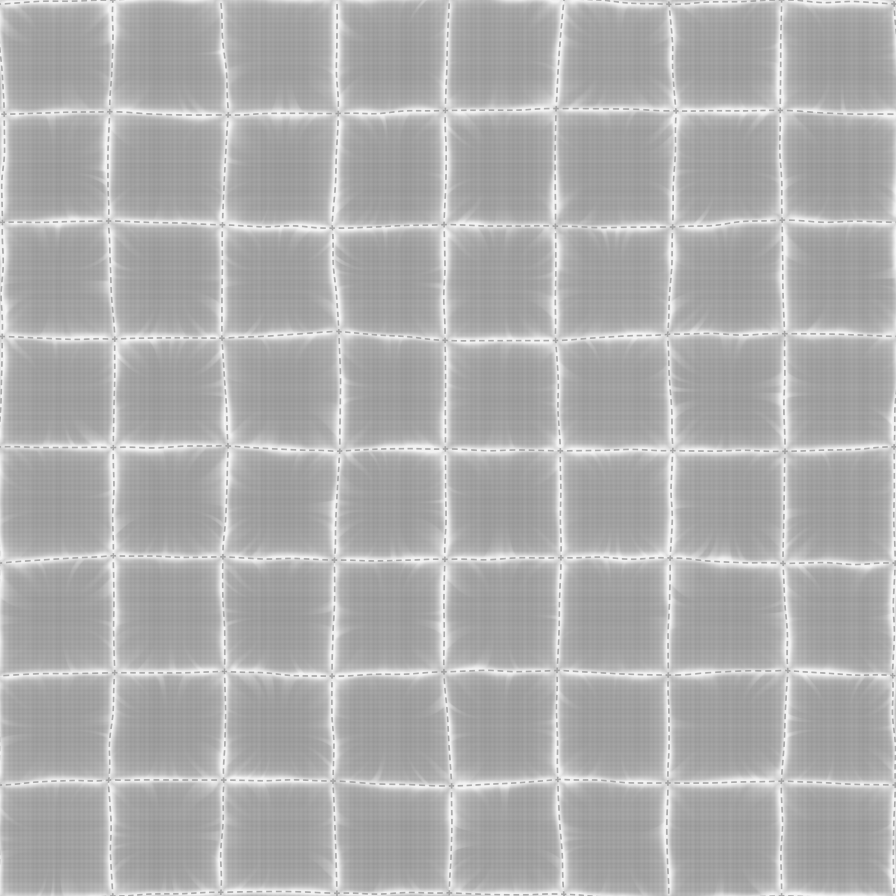
Write a three.js fragment shader that draws this texture map.

```glsl
varying vec2 vUv;

const float CELLS = 8.0;           // quilt squares across and up
const float THREADS = 24.0;        // weave threads per square
const float STITCHES = 12.0;       // stitches per square side
const float JITTER = 0.042;        // corner shift, in squares
const float WOBBLE = 0.014;        // bend of a seam between corners
const float CORE_WIDTH = 0.034;
const float CORE_LIGHT = 0.20;
const float HALO_WIDTH = 0.074;
const float HALO_LIGHT = 0.145;
const float CREASE_REACH = 0.10;
const float CREASE_LIGHT = 0.17;
const float STITCH_HALF_WIDTH = 0.002;
const float STITCH_SOFT = 0.011;
const float STITCH_STRENGTH = 0.75;
const float WEAVE_DEPTH = 0.015;
const float THREAD_VARIATION = 0.016;
const float FABRIC = 0.618;
const float STITCH_GREY = 0.57;
const float TAU = 6.2831853;

float hash(vec2 p) {
  vec3 q = fract(p.xyx * vec3(0.1031, 0.1030, 0.0973));
  q += dot(q, q.yzx + 33.33);
  return fract((q.x + q.y) * q.z);
}

// Value noise that wraps after a whole number of lattice steps
float noise(vec2 p, vec2 period, float seed) {
  vec2 i = floor(p), f = fract(p);
  f = f * f * (3.0 - 2.0 * f);
  vec2 a = mod(i, period) + seed;
  vec2 b = mod(i + 1.0, period) + seed;
  return mix(mix(hash(a), hash(vec2(b.x, a.y)), f.x),
             mix(hash(vec2(a.x, b.y)), hash(b), f.x), f.y);
}

// Noise along one seam, with detail lattice steps per square
float seamNoise(float along, float detail, float row, float seed) {
  return noise(vec2(along * detail, row), vec2(CELLS * detail, CELLS * 2.0), seed);
}

// Shift of a seam crossing, as (across, along) the current seam
vec2 cornerShift(vec2 id, bool flip) {
  vec2 k = mod(flip ? id.yx : id, CELLS);
  vec2 shift = (vec2(hash(k + 3.0), hash(k + 41.0)) - 0.5) * 2.0 * JITTER;
  return flip ? shift.yx : shift;
}

// Nearest seam running along p.y: x core, y halo and creases, z stitch
vec3 seam(vec2 p, bool flip) {
  float seed = flip ? 211.0 : 67.0;
  float line = floor(p.x + 0.5);
  float row = floor(p.y), f = fract(p.y);
  vec2 shift = mix(cornerShift(vec2(line, row), flip),
                   cornerShift(vec2(line, row + 1.0), flip), f);
  float s = p.y - shift.y;
  float bend = (seamNoise(s, 3.0, line, seed) - 0.5) * 2.0 * WOBBLE * sin(0.5 * TAU * f);
  float d = p.x - line - shift.x - bend;
  float dist = abs(d);
  float side = line * 2.0 + step(0.0, d);
  float cornerDist = abs(fract(s + 0.5) - 0.5);

  // Puffed ridge, uneven in strength and width on each side
  float swell = seamNoise(s, 4.0, side, seed + 19.0);
  float ripple = seamNoise(s, 16.0, line, seed + 31.0);
  float width = CORE_WIDTH * mix(0.6, 1.4, swell);
  float pinch = mix(0.3, 1.0, smoothstep(0.0, 0.12, cornerDist));
  float core = exp(-dist * dist / (width * width));
  core *= CORE_LIGHT * pinch * (0.75 + 0.3 * swell + 0.25 * ripple);
  float halo = HALO_LIGHT * exp(-dist / HALO_WIDTH) * mix(0.75, 1.25, swell);
  halo *= mix(0.65, 1.0, smoothstep(0.0, 0.1, cornerDist));

  // Puckers fan away from the crossings
  float fan = s - 0.9 * sin(TAU * s) * dist;
  float crease = smoothstep(0.5, 0.95, seamNoise(fan, 15.0, side, seed + 53.0));
  crease *= seamNoise(s, 4.0, side, seed + 83.0) * smoothstep(0.0, 0.05, dist);
  crease *= CREASE_LIGHT * exp(-dist / CREASE_REACH) * smoothstep(0.42, 0.2, dist);

  // Running stitch
  float dash = abs(fract(s * STITCHES + 0.5) - 0.5);
  float stitch = 1.0 - smoothstep(0.22, 0.38, dash);
  stitch *= 1.0 - smoothstep(STITCH_HALF_WIDTH, STITCH_HALF_WIDTH + STITCH_SOFT, dist);
  return vec3(core, halo + crease, stitch);
}

// Fine crossed threads with slight differences from thread to thread
float weave(vec2 p) {
  vec2 t = p * THREADS;
  vec2 id = mod(floor(t), CELLS * THREADS);
  vec2 wave = cos(TAU * (t - 0.5));
  float tone = hash(vec2(id.x, 7.0)) + hash(vec2(13.0, id.y)) - 1.0;
  return WEAVE_DEPTH * (wave.x + wave.y) * 0.7 + THREAD_VARIATION * tone;
}

void main() {
  vec2 p = vUv * CELLS;
  vec3 upright = seam(p, false);
  vec3 level = seam(p.yx, true);

  float light = max(upright.x, level.x * 0.92) + upright.y + level.y;
  float cloud = noise(p * 2.0, vec2(CELLS * 2.0), 149.0) - 0.5;
  float grey = FABRIC + light + 0.012 * cloud;
  grey += weave(p) * (1.0 - smoothstep(0.05, 0.35, light) * 0.6);
  grey = min(grey, 0.95);
  grey = mix(grey, STITCH_GREY, STITCH_STRENGTH * max(upright.z, level.z));
  gl_FragColor = vec4(vec3(grey), 1.0);
}
```
